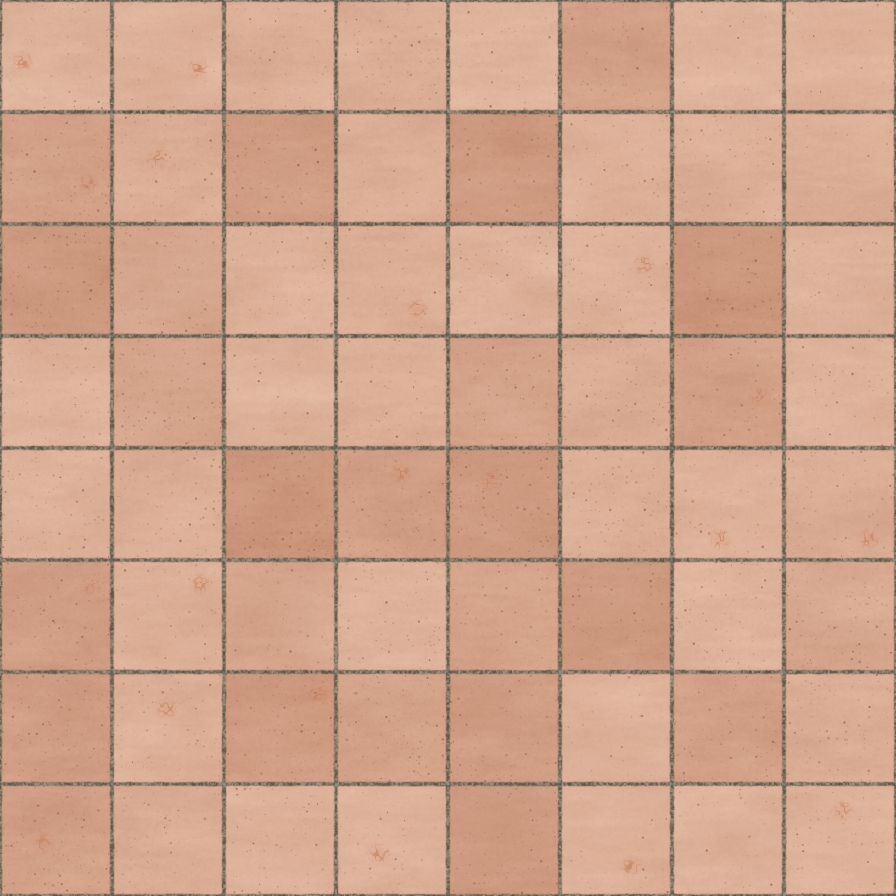
Give the GLSL for this texture, as a three.js fragment shader.

```glsl
varying vec2 vUv;

const float TILES = 8.0;            // repeats across and down
const float GROUT_HALF = 0.0165;    // lengths below are in tile widths
const float CORNER_RADIUS = 0.012;
const float EDGE_WOBBLE = 0.010;
const float EDGE_SOFT = 0.009;
const float DARK_START = 0.50;      // tile hash where darker clay begins
const float DARK_END = 0.80;
const float MOTTLE = 0.075;
const float STREAK = 0.035;
const float GRAIN = 0.018;
const float STAIN_CHANCE = 0.26;
const float STAIN_RADIUS = 0.12;

const vec3 CLAY_LIGHT = vec3(0.864, 0.688, 0.594);
const vec3 CLAY_DARK = vec3(0.808, 0.608, 0.508);
const vec3 SPECK_COLOR = vec3(0.56, 0.35, 0.26);
const vec3 STAIN_COLOR = vec3(0.78, 0.48, 0.33);
const vec3 GROUT_LIGHT = vec3(0.63, 0.575, 0.495);
const vec3 GROUT_DARK = vec3(0.37, 0.335, 0.27);

float hash(vec2 p) {
  vec3 q = fract(p.xyx * 0.1031);
  q += dot(q, q.yzx + 33.33);
  return fract((q.x + q.y) * q.z);
}

vec2 hash2(vec2 p) {
  return vec2(hash(p + 17.3), hash(p + 71.9));
}

float noise(vec2 p) {
  vec2 i = floor(p);
  vec2 f = fract(p);
  f = f * f * (3.0 - 2.0 * f);
  return mix(mix(hash(i), hash(i + vec2(1.0, 0.0)), f.x),
             mix(hash(i + vec2(0.0, 1.0)), hash(i + 1.0), f.x), f.y);
}

float fbm(vec2 p) {
  float sum = 0.0;
  float amp = 0.5;
  for (int i = 0; i < 4; i++) {
    sum += amp * noise(p);
    p = p * 2.03 + 19.7;
    amp *= 0.5;
  }
  return sum / 0.9375;
}

// Signed distance to the worn tile outline, negative inside
float tileDistance(vec2 local, vec2 p) {
  vec2 q = abs(local - 0.5) - (0.5 - GROUT_HALF - CORNER_RADIUS);
  float d = length(max(q, 0.0)) + min(max(q.x, q.y), 0.0) - CORNER_RADIUS;
  float wobble = 0.6 * noise(p * 13.0) + 0.4 * noise(p * 37.0) - 0.5;
  return d + EDGE_WOBBLE * wobble;
}

// Scattered round pits, at most one per cell
float specks(vec2 p, float cells, float density, float radius) {
  vec2 g = p * cells;
  vec2 id = floor(g);
  vec2 center = 0.25 + 0.5 * hash2(id);
  float size = radius * cells * mix(0.5, 1.25, hash(id + 5.1));
  float d = length(fract(g) - center);
  float present = step(hash(id + 43.7), density);
  float strength = mix(0.25, 1.0, hash(id + 9.4));
  return present * strength * (1.0 - smoothstep(size * 0.3, size * 1.4, d));
}

// Curled rusty marks around one point of a few tiles
float stain(vec2 local, vec2 id, vec2 p) {
  float present = step(hash(id + 61.0), STAIN_CHANCE);
  vec2 center = 0.15 + 0.7 * hash2(id + 7.0);
  float fade = 1.0 - smoothstep(0.1, 1.0, length(local - center) / STAIN_RADIUS);
  float curl = 1.0 - smoothstep(0.02, 0.18, abs(noise(p * 27.0) - 0.5));
  return present * fade * (0.2 + 0.8 * curl);
}

vec3 clay(vec2 local, vec2 id, vec2 p) {
  float dark = smoothstep(DARK_START, DARK_END, hash(id + 3.7));
  dark *= mix(0.65, 1.15, hash(id + 53.0));
  vec3 color = mix(CLAY_LIGHT, CLAY_DARK, dark);
  color += (hash(id + 29.0) - 0.5) * vec3(0.010, 0.018, 0.020);

  // Brushed mottling and fine grain, redder where darker
  vec2 offset = 13.0 * hash2(id);
  float tone = MOTTLE * (fbm(p * vec2(1.5, 2.6) + offset) - 0.5);
  tone += STREAK * (fbm(p * vec2(3.5, 17.0) + offset) - 0.5);
  tone += GRAIN * (noise(p * 48.0) - 0.5);
  color += tone * vec3(0.8, 1.05, 1.1);

  // Pits and stains
  float density = mix(0.04, 0.14, hash(id + 83.0)) + 0.05 * dark;
  float pits = specks(p, 14.0, density, 0.0105);
  pits = max(pits, 0.5 * specks(p + 3.3, 25.0, density, 0.008));
  color = mix(color, STAIN_COLOR, 0.7 * stain(local, id, p));
  return mix(color, SPECK_COLOR, 0.7 * pits);
}

vec3 grout(vec2 p) {
  float grit = 0.55 * noise(p * 50.0) + 0.45 * noise(p * 92.0 + 7.0);
  return mix(GROUT_DARK, GROUT_LIGHT, smoothstep(0.15, 0.9, grit));
}

void main() {
  vec2 p = vUv * TILES;
  vec2 id = floor(p);
  vec2 local = fract(p);
  float d = tileDistance(local, p);

  // Darkened tile rim, then joint
  vec3 color = clay(local, id, p);
  color *= 1.0 - 0.06 * smoothstep(-0.016, 0.0, d);
  color = mix(color, grout(p), smoothstep(-EDGE_SOFT, EDGE_SOFT, d));
  gl_FragColor = vec4(color, 1.0);
}
```
